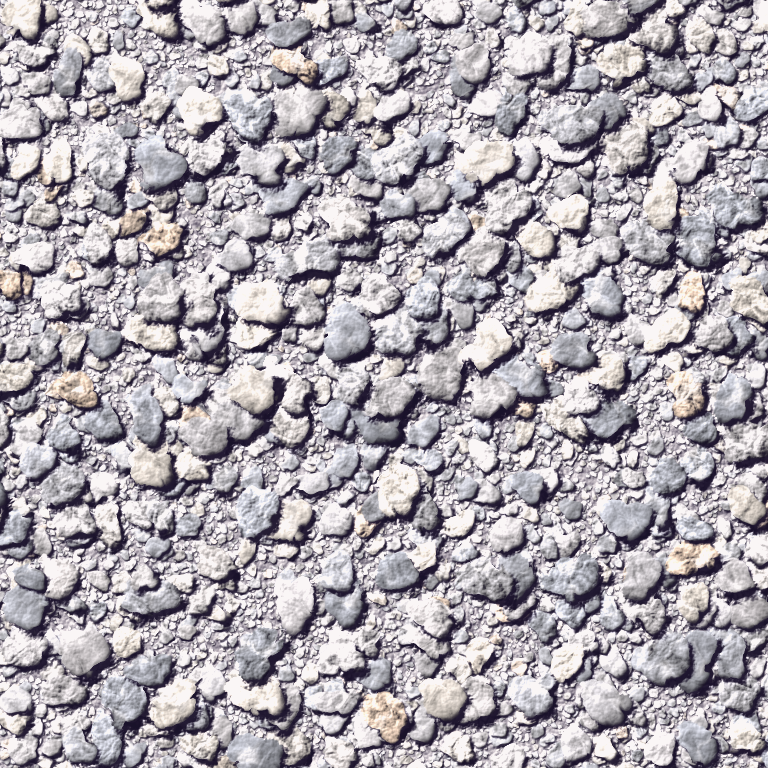
Write a WebGL 2 fragment shader that draws this texture.

```glsl
#version 300 es
precision highp float;

uniform vec2 u_resolution;
out vec4 fragColor;

const float TAU = 6.2831853;
const vec2 LIGHT = vec2(-0.62, 0.78);        // direction towards the sun
const float JITTER = 0.68;                   // stone offset inside its cell
const float SHADOW_LENGTH = 0.30;            // relative to stone radius
const float SQUARENESS = 2.4;                // 2 gives ellipses, more gives blocks
const float DOME = 0.30;                     // shading across each stone
const float CHIPPING = 0.20;                 // raggedness of stone edges
const float BURIAL = 0.32;                   // how far the bed creeps over stones
const vec3 SHADOW = vec3(0.12, 0.09, 0.18);
const vec3 BED = vec3(0.70, 0.67, 0.70);
const vec3 SLATE = vec3(0.59, 0.60, 0.64);
const vec3 ASH = vec3(0.76, 0.74, 0.75);
const vec3 CHALK = vec3(0.95, 0.93, 0.93);
const vec3 SAND = vec3(0.85, 0.81, 0.77);
const vec3 RUST = vec3(0.79, 0.69, 0.61);

vec4 hash4(vec2 p) {
    vec4 h = fract(p.xyxy * vec4(0.1031, 0.1030, 0.0973, 0.1099));
    h += dot(h, h.wzxy + 33.33);
    return fract((h.xxyz + h.yzzw) * h.zywx);
}

// Distance to the nearest scattered point
float cellular(vec2 p) {
    vec2 home = floor(p);
    float nearest = 2.0;
    for (int y = -1; y <= 1; y++) {
        for (int x = -1; x <= 1; x++) {
            vec2 id = home + vec2(x, y);
            nearest = min(nearest, length(id + hash4(id).xy - p));
        }
    }
    return nearest;
}

// Sunlit bumps: positive on faces turned to the light
float relief(vec2 p) {
    return cellular(p + LIGHT * 0.4) - cellular(p);
}

// Lumpy rounded block; 1 on its edge, 0 at its centre
float outline(vec2 q, float turn, vec2 axes, float phase) {
    float c = cos(turn), s = sin(turn);
    q = mat2(c, -s, s, c) * q / axes;
    float angle = atan(q.y, q.x + 1e-5);
    float lumps = 1.0 + 0.09 * sin(2.0 * angle + phase)
                + 0.09 * sin(3.0 * angle + phase * 2.3)
                + 0.05 * sin(5.0 * angle + phase * 4.1);
    vec2 w = pow(abs(q) + 1e-5, vec2(SQUARENESS));
    return pow(w.x + w.y, 1.0 / SQUARENESS) / lumps;
}

vec3 stoneColour(float pick, float tone, float pale) {
    vec3 c = mix(SLATE, ASH, smoothstep(0.15, 0.55, pick));
    c = mix(c, SAND, smoothstep(0.66, 0.85, pick));
    c = mix(c, RUST, smoothstep(0.95, 0.97, pick));
    return mix(c, CHALK, pale) * mix(0.86, 1.14, tone);
}

// One size of stones, painted towards the light so shadows fall on neighbours.
// skin.x holds bumps, skin.y mottling, skin.z the depth of burial
vec3 scatter(vec3 ground, vec2 uv, float cells, float keep, float size,
             float pale, float shade, vec3 skin) {
    vec2 p = uv * cells;
    vec2 home = floor(p);
    float pixel = cells / u_resolution.y;
    float ragged = CHIPPING * skin.x + BURIAL * skin.z;
    for (int y = -1; y <= 1; y++) {
        for (int x = 1; x >= -1; x--) {
            vec2 id = home + vec2(x, y);
            vec4 place = hash4(id + cells * 3.7);
            vec4 look = hash4(id + cells * 5.3 + 71.0);
            if (place.z > keep) continue;
            vec2 q = p - id - 0.5 - (place.xy - 0.5) * JITTER;
            float radius = size * mix(0.55, 1.0, place.w);
            vec2 axes = radius * vec2(1.0 + 0.25 * look.y, 1.0 - 0.27 * look.y);
            float turn = TAU * look.x;
            float phase = TAU * look.z;

            // Cast shadow, broken up by the ground it falls on
            float umbra = outline(q + LIGHT * SHADOW_LENGTH * radius, turn, axes, phase);
            float soft = 0.08 + pixel / radius;
            umbra += 0.35 * skin.x + 0.5 * BURIAL * skin.z;
            ground = mix(ground, SHADOW, shade * (1.0 - smoothstep(1.0 - soft, 1.0 + soft, umbra)));

            // Domed body with facets and a rough skin
            float k = outline(q, turn, axes, phase) + ragged;
            float lit = dot(q / radius, LIGHT) * min(k * k, 1.0);
            float facet = sin(dot(q / radius, vec2(cos(phase), sin(phase))) * 4.0 + turn);
            float rough = mix(0.45, 1.15, fract(look.w * 5.0));
            float light = 1.03 + DOME * lit + 0.08 * facet + rough * (skin.x + 0.5 * skin.y);
            light -= 0.25 * smoothstep(0.72, 1.05, k) * (1.0 - smoothstep(-0.6, 0.1, lit));
            vec3 body = stoneColour(look.w, fract(look.z * 7.0 + place.w), pale);
            body = mix(body, CHALK, 0.5 * skin.z) * light;
            body = mix(SHADOW, body, clamp(light * 1.7 - 0.25, 0.0, 1.0));
            float edge = 1.1 * pixel / radius;
            ground = mix(ground, body, 1.0 - smoothstep(1.0 - edge, 1.0 + edge, k));
        }
    }
    return ground;
}

void main() {
    vec2 uv = gl_FragCoord.xy / u_resolution.y;

    // Layered sines bend the noise so that its cells look broken
    vec2 bent = uv + 0.004 * sin(uv.yx * 97.0 + 2.0 * sin(uv * 61.0))
                   + 0.002 * sin(uv.yx * 241.0 + 2.0 * sin(uv * 173.0));
    float bumps = 0.38 * relief(bent * 52.0) + 0.42 * relief(bent * 118.0 + 9.0)
                + 0.30 * relief(uv * 215.0 + 31.0);
    float mottle = cellular(bent * 74.0 + 5.0) - 0.45;
    float burial = smoothstep(0.45, 0.85, cellular(bent * 31.0 + 17.0));
    vec3 skin = vec3(bumps, mottle, burial);

    // Pale grit bed, then stones of growing size
    vec3 colour = mix(SHADOW, BED, clamp(1.0 + 1.3 * bumps, 0.0, 1.4));
    colour = scatter(colour, uv, 135.0, 0.70, 0.60, 0.70, 0.55, skin);
    colour = scatter(colour, uv, 78.0, 0.55, 0.54, 0.55, 0.75, skin);
    colour = scatter(colour, uv, 44.0, 0.50, 0.54, 0.40, 0.88, skin);
    colour = scatter(colour, uv, 26.0, 0.56, 0.56, 0.25, 0.94, skin);
    colour = scatter(colour, uv, 17.0, 0.66, 0.58, 0.16, 0.95, skin);

    // Stretch contrast around mid grey, keeping highlights off pure white
    colour = (colour - 0.5) * 1.12 + 0.52;
    fragColor = vec4(clamp(colour, SHADOW * 0.8, vec3(0.98, 0.965, 0.965)), 1.0);
}
```
